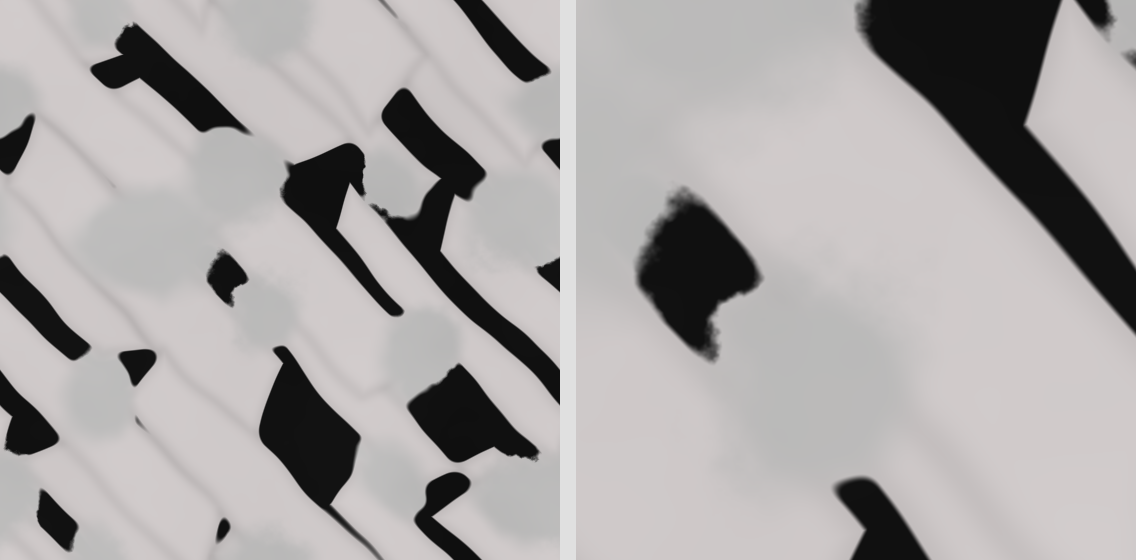
Left: the whole. Right: its middle third, enlarged.
Give the GLSL for this texture, as a WebGL 2 fragment shader.

```glsl
#version 300 es
precision highp float;
// Pale slanted planks and rough grey patches over near-black ground, tiling on both axes.
// Planks are warped boxes spread over diagonal lanes; patches and flecks are noisy discs.
// All distances are taken on a wrapped unit square and all noise is periodic.

uniform vec2 u_resolution;
out vec4 fragColor;

const int LANES = 6;
const int PLANKS = 12;
const int PATCHES = 12;
const int FLECKS = 12;
const vec3 GROUND = vec3(0.066);
const vec3 PLANK = vec3(0.808, 0.786, 0.786);
const vec3 PATCH = vec3(0.735, 0.732, 0.73);

float hash(vec2 p) {
    return fract(sin(dot(p, vec2(127.1, 311.7))) * 43758.5453);
}

// Random value in -1..1 for one item and one channel.
float jitter(float id, float channel) {
    return 2.0 * hash(vec2(id + 1.0, channel)) - 1.0;
}

// Value noise in -1..1 that repeats after a whole number of cells.
float noise(vec2 p, float cells) {
    p *= cells;
    vec2 i = floor(p), f = fract(p);
    f = f * f * (3.0 - 2.0 * f);
    vec2 a = mod(i, cells), b = mod(i + 1.0, cells);
    float low = mix(hash(a), hash(vec2(b.x, a.y)), f.x);
    float high = mix(hash(vec2(a.x, b.y)), hash(b), f.x);
    return 2.0 * mix(low, high, f.y) - 1.0;
}

float fbm(vec2 p, float cells) {
    float sum = 0.0, gain = 0.55;
    for (int i = 0; i < 4; i++) {
        sum += gain * noise(p, cells);
        cells *= 2.0;
        gain *= 0.5;
    }
    return sum;
}

vec2 wrap(vec2 d) { return d - round(d); }

float smoothMin(float a, float b, float k) {
    float h = max(k - abs(a - b), 0.0) / k;
    return min(a, b) - 0.25 * h * h * k;
}

// Evenly spread point on the unit square, slightly shaken.
vec2 scatter(float id, float seed, float shake) {
    vec2 even = fract(seed + id * vec2(0.7549, 0.5698));
    return even + shake * vec2(jitter(id, seed), jitter(id, seed + 3.0));
}

// Box with slanted ends and a slight taper.
float plankDistance(vec2 d, float angle, vec2 halfSize, float skew, float taper) {
    vec2 axis = vec2(cos(angle), sin(angle));
    float along = dot(d, axis), across = dot(d, vec2(-axis.y, axis.x));
    halfSize.y *= 1.0 + taper * along;
    vec2 e = abs(vec2(along + skew * across, across)) - halfSize;
    return length(max(e, 0.0)) + min(max(e.x, e.y), 0.0);
}

// Returns the joined distance (x) and the brightness with soft seams (y).
vec2 plankLayer(vec2 p) {
    float joined = 1.0, tone = 1.0;
    for (int i = 0; i < PLANKS; i++) {
        float id = float(i), lane = float(i % LANES);
        float x = 0.5 * float(i / LANES) + 0.31 * lane + 0.08 * jitter(id, 1.0);
        float offset = (lane + 0.5 + 0.3 * jitter(id, 2.0)) / float(LANES);
        vec2 size = vec2(mix(0.22, 0.42, fract(id * 0.618)), mix(0.034, 0.074, fract(id * 0.414 + 0.2)));
        float d = plankDistance(wrap(p - vec2(x, offset - x)), -0.785 + 0.06 * jitter(id, 4.0),
                                size, 0.6 * jitter(id, 5.0), 0.6 * jitter(id, 6.0));
        tone = mix(tone, 1.0 + 0.012 * jitter(id, 7.0), smoothstep(0.008, -0.008, d));
        tone -= 0.055 * exp(-d * d / 0.00018);
        joined = smoothMin(joined, d, 0.022);
    }
    return vec2(joined, tone);
}

// Union of discs whose radii lie between the two limits.
float discLayer(vec2 p, int count, float seed, vec2 radii, float blend) {
    float joined = 1.0;
    for (int i = 0; i < count; i++) {
        float id = float(i);
        vec2 d = wrap(p - scatter(id, seed, 0.05));
        d.x *= 1.0 + 0.2 * jitter(id, seed + 5.0);
        float radius = mix(radii.x, radii.y, fract(id * 0.618 + seed));
        joined = smoothMin(joined, length(d) - radius, blend);
    }
    return joined;
}

void main() {
    vec2 p = gl_FragCoord.xy / u_resolution;
    vec2 bend = vec2(noise(p, 7.0), noise(p + 0.37, 7.0));
    vec2 ripple = vec2(noise(p, 19.0), noise(p + 0.61, 19.0));
    float cloud = fbm(p + 0.17, 5.0);

    vec2 planks = plankLayer(p + 0.011 * bend + 0.003 * ripple);

    // Patch outlines turn feathery only in some places.
    float feather = smoothstep(-0.2, 0.6, noise(p + 0.23, 8.0));
    float rough = 0.003 * noise(p, 48.0) + 0.011 * feather * fbm(p, 64.0);
    float patches = discLayer(p + 0.03 * bend + 0.008 * ripple, PATCHES, 0.43, vec2(0.06, 0.105), 0.03) + rough;
    float flecks = discLayer(p + 0.006 * ripple, FLECKS, 0.71, vec2(0.003, 0.014), 0.004);

    // Grey fades softly into planks but fills patches lying on the ground.
    float grey = smoothstep(0.022, -0.03, patches + 0.015 * cloud);
    grey = max(grey, smoothstep(0.0, 0.018, planks.x));
    vec3 plankColour = PLANK * (max(planks.y, 0.88) + 0.018 * cloud);
    float glow = smoothstep(0.35, 0.8, cloud);
    vec3 patchColour = PATCH * (1.0 + 0.045 * cloud + 0.08 * glow);
    vec3 surface = mix(plankColour, patchColour, grey);

    // Cover the ground, with a softer rim around the patches.
    float shape = min(smoothMin(planks.x, patches, 0.02), flecks);
    float soft = max(mix(0.002, 0.0038, grey), 0.75 / u_resolution.y);
    float cover = 1.0 - smoothstep(-soft, soft, shape);
    vec3 ground = GROUND + 0.012 * cloud;
    fragColor = vec4(mix(ground, surface, cover), 1.0);
}
```
